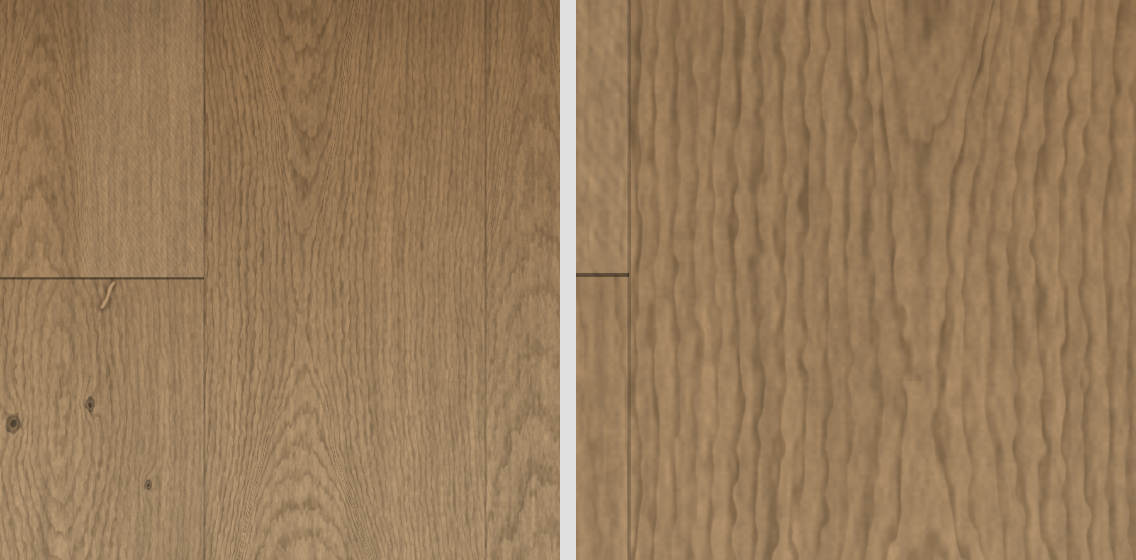
Left, the full canvas; right, a detail of the centre.
A WebGL 2 fragment shader for this texture:

```glsl
#version 300 es
precision highp float;
// Brown oak floor boards with cathedral grain, pores, knots and thin seams.
// Each board slices a conic field (saddle or ellipse) into growth rings,
// which are then warped, roughened and broken up by stretched noise.

#define RING_DENSITY 60.0
#define RING_DEPTH 0.225
#define RING_JAG 0.42
#define FIBRE_DEPTH 0.10
#define GRAIN_DEPTH 0.11
#define SEAM_LEFT 0.365
#define SEAM_RIGHT 0.867
#define SEAM_CROSS 0.503
#define WOOD_TOP vec3(0.575, 0.445, 0.307)
#define WOOD_BOTTOM vec3(0.665, 0.555, 0.422)

uniform vec2 u_resolution;
out vec4 outColor;

float hash(vec2 p) {
  vec3 q = fract(vec3(p.xyx) * 0.1031);
  q += dot(q, q.yzx + 33.33);
  return fract((q.x + q.y) * q.z);
}

float noise(vec2 p) {
  vec2 i = floor(p), f = fract(p);
  f = f * f * (3.0 - 2.0 * f);
  return mix(mix(hash(i), hash(i + vec2(1, 0)), f.x),
             mix(hash(i + vec2(0, 1)), hash(i + vec2(1, 1)), f.x), f.y);
}

// Noise centred on zero
float wobble(vec2 p) { return noise(p) - 0.5; }

// Signed ring coordinate: bend > 0 is a saddle, bend < 0 closed ovals
float ringField(vec2 p, float bend) {
  float f = p.x * p.x - bend * p.y * p.y;
  float g = f / sqrt(abs(f) + 0.0004);
  return g + 1.2 * max(g, 0.0) * max(g, 0.0);
}

float segmentDistance(vec2 p, vec2 a, vec2 b) {
  vec2 d = b - a;
  return length(p - a - d * clamp(dot(p - a, d) / dot(d, d), 0.0, 1.0));
}

float seam(float d, float width, float px) {
  return 1.0 - smoothstep(width, width + 1.5 * px, abs(d));
}

void main() {
  vec2 uv = gl_FragCoord.xy / u_resolution;
  float px = 1.0 / u_resolution.y;

  // Board layout: heart of the grain, bend, ring strength, tone
  bool isLeft = uv.x < SEAM_LEFT, isRight = uv.x > SEAM_RIGHT;
  bool isLower = isLeft && uv.y < SEAM_CROSS;
  vec2 heart = vec2(0.545, 0.44);
  float bend = uv.y < heart.y ? 0.06 : 0.03;
  float strength = 1.0 - 0.3 * smoothstep(0.62, 0.7, uv.x);
  float tone = 1.0, weave = 0.0;
  if (isLower) {
    heart = vec2(0.112, 0.28); bend = -0.055; tone = 0.98;
    strength = 0.85 - 0.35 * smoothstep(0.18, 0.28, uv.x);
  } else if (isLeft) {
    heart = vec2(0.072, 1.12); bend = 0.028; tone = 1.01;
    weave = smoothstep(0.12, 0.18, uv.x);
    strength = 0.85 - 0.5 * weave;
  } else if (isRight) {
    heart = vec2(0.965, 1.15); bend = 0.022; strength = 0.75; tone = 0.99;
  }

  // Slow drift of the rings
  vec2 p = uv - heart;
  p.x += 0.018 * wobble(uv * vec2(5.0, 4.0)) + 0.008 * wobble(uv * vec2(16.0, 11.0));
  p.y += 0.09 * wobble(uv * vec2(13.0, 5.0) + 7.0);
  float phase = RING_DENSITY * ringField(p, bend);

  // Knots push the rings aside and leave a dark core with a rim
  vec3 knots[3] = vec3[3](vec3(0.024, 0.243, 0.014), vec3(0.161, 0.278, 0.010),
                          vec3(0.265, 0.134, 0.007));
  float core = 0.0, rim = 0.0;
  for (int i = 0; i < 3; i++) {
    vec2 k = (uv - knots[i].xy) * vec2(1.25, 0.85) / knots[i].z;
    float d = length(k) + 0.5 * wobble(uv * 160.0);
    if (isLower) phase += 1.8 * exp(-0.16 * dot(k * vec2(1.0, 0.6), k));
    core = max(core, 1.0 - smoothstep(0.25, 0.75, d));
    rim = max(rim, 1.0 - smoothstep(0.1, 0.4, abs(d - 0.9)));
  }

  // Ring lines: crisp on one side, fading on the other, broken into pores
  phase += RING_JAG * wobble(uv * vec2(210.0, 75.0))
         + 0.35 * wobble(uv * vec2(60.0, 28.0));
  float t = fract(phase);
  float line = smoothstep(0.0, 0.16, t) * (1.0 - smoothstep(0.2, 0.62, t));
  line *= mix(0.55, 1.0, hash(vec2(floor(phase), 3.0)));
  float pores = noise(uv * vec2(270.0, 80.0) + 19.0);
  line *= strength * mix(0.45, 1.2, pores);

  // Fibres, fine grain and a faint diagonal weave
  float fibre = wobble(uv * vec2(190.0, 9.0)) + 0.7 * wobble(uv * vec2(85.0, 3.0) + 5.0);
  float grain = wobble(uv * vec2(330.0, 110.0) + 31.0) + 0.5 * wobble(uv * 400.0);
  float hatch = sin(6.2832 * (uv.x * 110.0 + uv.y * 85.0)) * weave;
  float cloud = wobble(uv * vec2(6.0, 3.0) + 11.0);

  // Base tone: darker and warmer towards the top
  vec3 wood = mix(WOOD_BOTTOM, WOOD_TOP, smoothstep(0.0, 1.0, uv.y + 0.12 * cloud));
  wood = mix(wood, WOOD_BOTTOM * 0.97, 0.4 * weave);
  wood *= tone * (1.0 - 0.08 * smoothstep(0.85, 1.0, uv.y));
  float shade = 1.0 + FIBRE_DEPTH * fibre + GRAIN_DEPTH * grain + 0.018 * hatch + 0.05 * cloud;
  wood *= shade * (1.0 - RING_DEPTH * line * vec3(0.95, 1.0, 1.12));
  wood *= 1.0 - 0.5 * core - 0.28 * rim;

  // Pale split with a dark edge
  vec2 bent = uv + vec2(0.006 * wobble(uv * 70.0), 0.0);
  float split = segmentDistance(bent, vec2(0.184, 0.452), vec2(0.201, 0.494));
  wood *= 1.0 - 0.2 * (1.0 - smoothstep(0.004, 0.014, split));
  wood = mix(wood, vec3(0.76, 0.62, 0.46), 0.85 * (1.0 - smoothstep(0.001, 0.005, split)));

  // Board joints
  float joints = 0.22 * seam(uv.x - SEAM_LEFT, 0.0006, px)
               + 0.18 * seam(uv.x - SEAM_RIGHT, 0.0005, px);
  if (isLeft) joints += 0.42 * seam(uv.y - SEAM_CROSS, 0.0007, px);
  outColor = vec4(wood * (1.0 - joints), 1.0);
}
```
